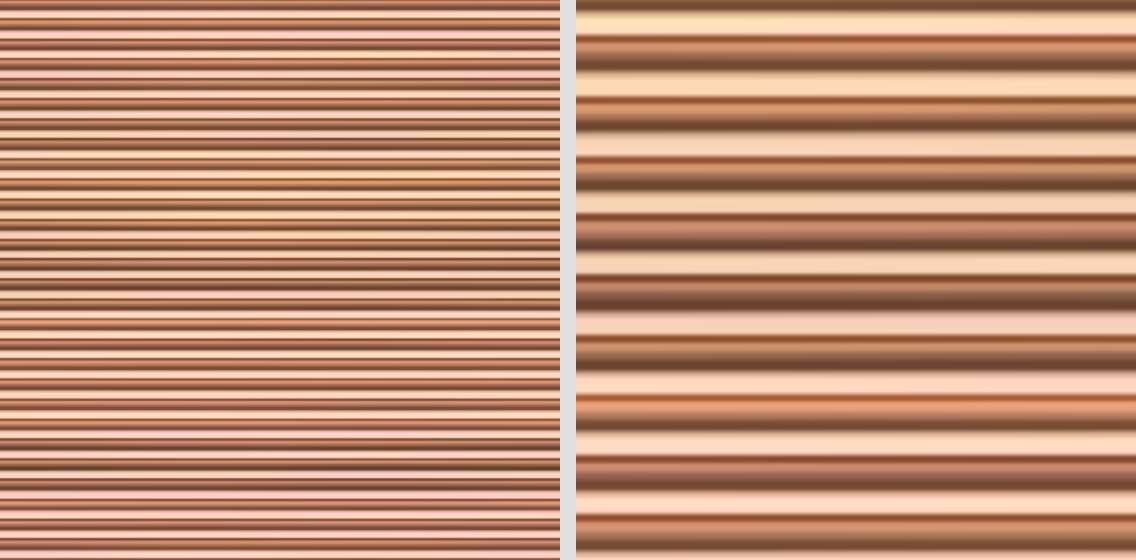
Left, the full canvas; right, a detail of the centre.
Give the GLSL for this texture, as a WebGL 1 fragment shader.

```glsl
precision highp float;
// Fine horizontal copper ribs: cream highlight, russet line, copper band and dark groove.
uniform vec2 u_resolution;

float hash(vec2 p) {
  return fract(sin(dot(p, vec2(127.1, 311.7))) * 4375.85);
}

// Value noise in -1..1 that wraps after the given number of cells.
float wrapNoise(vec2 uv, vec2 cells, float seed) {
  vec2 p = uv * cells;
  vec2 i = floor(p);
  vec2 f = smoothstep(0.0, 1.0, p - i);
  vec2 a = mod(i, cells);
  vec2 b = mod(i + 1.0, cells);
  float low = mix(hash(a + seed), hash(vec2(b.x, a.y) + seed), f.x);
  float high = mix(hash(vec2(a.x, b.y) + seed), hash(b + seed), f.x);
  return 2.0 * mix(low, high, f.y) - 1.0;
}

// Cross-section of one rib, from groove (0) down to the next groove (1).
vec3 ribColor(float t) {
  vec3 groove = vec3(0.45, 0.285, 0.2);
  vec3 blush = vec3(0.86, 0.68, 0.58);
  vec3 cream = vec3(0.995, 0.838, 0.75);
  vec3 russet = vec3(0.57, 0.31, 0.18);
  vec3 copper = vec3(0.82, 0.575, 0.44);
  vec3 dusk = vec3(0.61, 0.42, 0.33);
  vec3 c = mix(groove, blush, smoothstep(0.02, 0.15, t));
  c = mix(c, cream, smoothstep(0.12, 0.25, t));
  c = mix(c, russet, smoothstep(0.42, 0.54, t));
  c = mix(c, copper, smoothstep(0.56, 0.66, t));
  c = mix(c, dusk, smoothstep(0.70, 0.84, t));
  return mix(c, groove, smoothstep(0.83, 0.96, t));
}

void main() {
  vec2 uv = gl_FragCoord.xy / u_resolution;
  float t = fract((1.0 - uv.y) * 28.0 - 0.437);

  // Highlights swell and shrink a little from rib to rib.
  float swell = wrapNoise(uv, vec2(1.0, 28.0), 73.0);
  vec3 color = ribColor(t + 0.03 * swell * sin(3.1416 * t));

  // Streaks run almost straight across and drift slowly in hue and tone.
  float rowHue = wrapNoise(uv, vec2(1.0, 84.0), 3.0);
  float driftHue = wrapNoise(uv, vec2(3.0, 84.0), 17.0);
  float broadHue = sin(6.2832 * (uv.y - 0.37));
  float hue = 0.5 * rowHue + 0.4 * driftHue + 0.45 * broadHue;
  float tone = 0.7 * wrapNoise(uv, vec2(1.0, 112.0), 41.0)
             + 0.3 * wrapNoise(uv, vec2(3.0, 112.0), 59.0);
  float broadTone = 0.6 * wrapNoise(uv, vec2(1.0, 28.0), 29.0)
                  + 0.4 * wrapNoise(uv, vec2(2.0, 14.0), 83.0);

  // Highlights stay even while the darker bands vary most.
  float wear = 1.0 - smoothstep(0.7, 0.95, color.r) * 0.75;
  color *= 1.0 + (0.13 * tone + 0.12 * broadTone) * wear;
  color *= 1.0 + hue * vec3(-0.005, 0.026, -0.06);
  gl_FragColor = vec4(clamp(color, 0.0, 1.0), 1.0);
}
```
